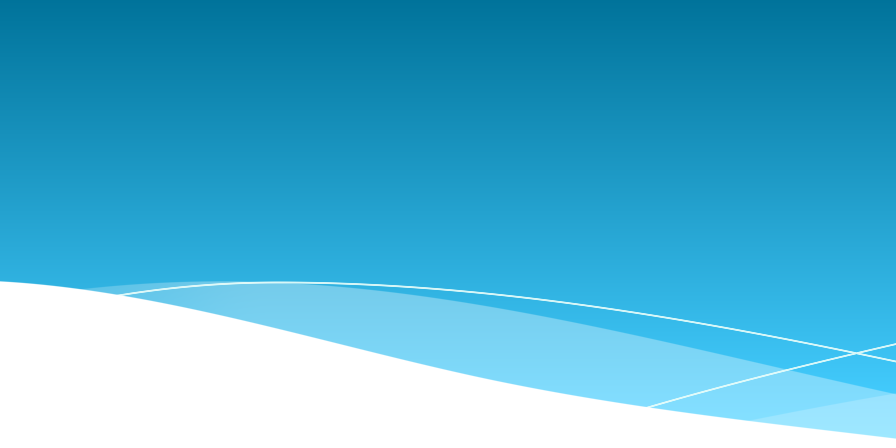
A Shadertoy shader for this background:

```glsl
// Blue vertical gradient with translucent swooping waves, thin light arcs and a white hill below.

// Height at x of the cubic through two ends (x, y) with the given slopes.
float swoop(float x, vec2 a, vec2 b, float slopeA, float slopeB) {
    float span = b.x - a.x;
    float t = (x - a.x) / span;
    float s = 1.0 - t;
    return s * s * (1.0 + 2.0 * t) * a.y + t * t * (1.0 + 2.0 * s) * b.y
         + span * s * t * (s * slopeA - t * slopeB);
}

// Height of a crest: a parabola on its left, a swoop to the end on its right.
float crest(float x, vec2 top, vec2 end, float bend, float endSlope) {
    float d = x - top.x;
    return d < 0.0 ? top.y - bend * d * d : swoop(x, top, end, 0.0, endSlope);
}

// Coverage of the area below a curve, with a soft edge.
float below(float y, float curve, float aa) {
    return smoothstep(-aa, aa, curve - y);
}

// Coverage of a thin line along a curve.
float stroke(float y, float curve, float aa) {
    return 1.0 - smoothstep(0.0022 - aa * 0.6, 0.0022 + aa * 0.6, abs(y - curve));
}

void mainImage(out vec4 fragColor, in vec2 fragCoord) {
    // The canvas spans 2 by 1 units.
    vec2 p = fragCoord / iResolution.xy * vec2(2.0, 1.0);
    float aa = 0.8 / iResolution.y;
    vec3 white = vec3(1.0);

    // Sky gradient
    vec3 color = mix(vec3(0.295, 0.84, 1.04), vec3(0.0, 0.45, 0.605), p.y);
    color = min(color, white);

    // Translucent waves
    float wave = crest(p.x, vec2(0.495, 0.372), vec2(2.0, 0.120), 0.18, -0.218);
    float waveAlpha = mix(0.22, 0.33, smoothstep(0.18, 0.6, p.x));
    color = mix(color, white, waveAlpha * below(p.y, wave, aa));
    float cornerWave = swoop(p.x, vec2(1.667, 0.060), vec2(2.0, 0.122), 0.20, 0.17);
    color = mix(color, white, 0.2 * below(p.y, cornerWave, aa) * step(1.6, p.x));

    // Thin light arcs
    float longArc = crest(p.x, vec2(0.62, 0.3695), vec2(2.0, 0.193), 0.23, -0.212);
    float risingArc = swoop(p.x, vec2(1.458, 0.094), vec2(2.0, 0.232), 0.29, 0.23);
    float arcs = max(stroke(p.y, longArc, aa),
                     stroke(p.y, risingArc, aa) * step(1.4, p.x));
    color = mix(color, vec3(0.93, 1.0, 0.98), 0.88 * arcs);

    // White hill
    vec2 bendPoint = vec2(1.042, 0.164);
    float hill = p.x < bendPoint.x
        ? swoop(p.x, vec2(0.0, 0.372), bendPoint, -0.055, -0.222)
        : swoop(p.x, bendPoint, vec2(2.0, 0.021), -0.222, -0.12);
    color = mix(color, white, below(p.y, hill, aa));

    fragColor = vec4(color, 1.0);
}
```
